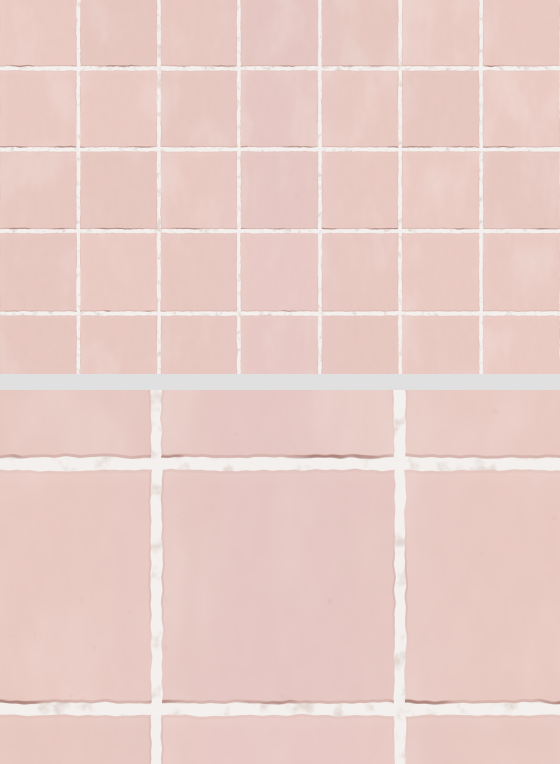
Top, the full canvas; bottom, a detail of the centre.
Give the GLSL for this texture, as a WebGL 1 fragment shader.

```glsl
precision highp float;
// Seven columns and five rows of glazed pink tiles, cropped at top and bottom.
// Signed distances to a jittered grid give the ragged white grout and its
// chipped brown rims; gradient noise clouds the glaze and tints each tile.
uniform vec2 u_resolution;

const vec2 CANVAS = vec2(1.5, 1.0);
const vec2 PITCH = vec2(0.2160, 0.2182);
const vec2 FIRST_LINE = vec2(0.2090, 0.1630);
const vec2 HALF_GROUT = vec2(0.0048, 0.0056);

const vec3 GLAZE = vec3(0.910, 0.788, 0.760);
const vec3 PALE_GLAZE = vec3(0.922, 0.822, 0.798);
const vec3 MAUVE_GLAZE = vec3(0.898, 0.778, 0.768);
const vec3 GROUT = vec3(0.958, 0.942, 0.932);
const vec3 DIRTY_GROUT = vec3(0.885, 0.840, 0.815);
const vec3 RIM = vec3(0.830, 0.700, 0.670);
const vec3 CHIP = vec3(0.640, 0.475, 0.445);

float hash(vec2 p) {
  return fract(sin(dot(p, vec2(127.1, 311.7))) * 43758.5453);
}

vec2 gradient(vec2 cell) {
  float angle = 6.28318 * hash(cell);
  return vec2(cos(angle), sin(angle));
}

float gradientNoise(vec2 p) {
  vec2 i = floor(p);
  vec2 f = p - i;
  vec2 u = f * f * f * (f * (f * 6.0 - 15.0) + 10.0);
  vec2 e = vec2(1.0, 0.0);
  float low = mix(dot(gradient(i), f),
                  dot(gradient(i + e.xy), f - e.xy), u.x);
  float high = mix(dot(gradient(i + e.yx), f - e.yx),
                   dot(gradient(i + e.xx), f - e.xx), u.x);
  return mix(low, high, u.y);
}

float fbm(vec2 p) {
  float sum = 0.0;
  float gain = 1.0;
  for (int i = 0; i < 4; i++) {
    sum += gain * gradientNoise(p);
    p = p * 2.03 + 7.1;
    gain *= 0.5;
  }
  return sum;
}

// Signed distance across the nearest grid line, slightly out of true.
float lineOffset(float grid, float pitch, float seed) {
  float line = floor(grid + 0.5);
  return (grid - line) * pitch + 0.003 * (hash(vec2(line, seed)) - 0.5);
}

// Raggedness along one side of a line.
float wobble(float along, float seed) {
  return 0.0018 * gradientNoise(vec2(along * 24.0, seed))
       + 0.0016 * gradientNoise(vec2(along * 85.0, seed + 3.7));
}

// Distance outside the grout; negative within it.
float groutEdge(float offset, float along, float halfWidth, float seed) {
  float side = step(0.0, offset);
  return abs(offset) - halfWidth - wobble(along, seed + 9.3 * side);
}

// Soft stripe centred on zero.
float stripe(float d, float width, float blur) {
  return 1.0 - smoothstep(width - blur, width + blur, abs(d));
}

vec3 tileColor(vec2 p, vec2 id, vec2 f) {
  float mauve = smoothstep(0.22, 0.0, abs(p.x - 0.75));
  vec3 color = mix(GLAZE, MAUVE_GLAZE, 0.75 * mauve);
  float cloud = fbm(p * vec2(9.0, 4.5) + 5.3 * hash(id));
  float pale = smoothstep(-0.1, 0.9, cloud + 0.35 * (hash(id + 4.0) - 0.5));
  pale += 0.3 * smoothstep(0.16, 0.02, f.x) + 0.3 * smoothstep(0.9, 0.98, f.y);
  color = mix(color, PALE_GLAZE, clamp(pale, 0.0, 1.0));
  color += 0.016 * (hash(id + 11.0) - 0.5);
  color += 0.006 * fbm(p * vec2(55.0, 32.0));
  // Sparse pinhole flecks.
  float fleck = smoothstep(0.48, 0.66, gradientNoise(p * 95.0));
  return color - 0.022 * fleck * vec3(0.7, 1.0, 1.0);
}

void main() {
  vec2 p = gl_FragCoord.xy / u_resolution * CANVAS;
  float blur = 0.75 / u_resolution.y;
  vec2 grid = (p - FIRST_LINE) / PITCH;
  vec2 id = floor(grid);
  vec2 line = floor(grid + 0.5);
  vec2 offset = vec2(lineOffset(grid.x, PITCH.x, 2.0),
                     lineOffset(grid.y, PITCH.y, 5.0));
  vec2 seed = line * 17.31 + vec2(40.4, 90.7);
  vec2 edge = vec2(groutEdge(offset.x, p.y, HALF_GROUT.x, seed.x),
                   groutEdge(offset.y, p.x, HALF_GROUT.y, seed.y));

  vec3 color = tileColor(p, id, grid - id);

  // Faint rims beside the grout, heavier along each tile's lower edge.
  float lower = step(0.0, offset.y);
  vec2 rim = vec2(stripe(edge.x, 0.0018, blur), stripe(edge.y, 0.0026, blur));
  float worn = smoothstep(-0.3, 0.4, gradientNoise(vec2(p.y * 13.0, seed.x)));
  color = mix(color, RIM, max(rim.x * 0.65 * worn, rim.y * mix(0.2, 0.85, lower)));

  // Grout with chalky, dirty patches.
  float grout = 1.0 - smoothstep(-blur, blur, min(edge.x, edge.y));
  float dirt = smoothstep(0.05, 0.75, fbm(p * 48.0));
  color = mix(color, mix(GROUT, DIRTY_GROUT, dirt), grout);

  // Broken brown chips where the lower edges meet the grout.
  float patches = fbm(vec2(p.x * 11.0, seed.y + 6.2));
  float chip = smoothstep(-0.05, 0.4, patches + 0.3 * (hash(line.yy) - 0.5));
  float thin = 0.0013 + 0.0008 * gradientNoise(vec2(p.x * 70.0, seed.y));
  chip *= lower * stripe(edge.y - 0.0006, thin, blur) * step(0.0, edge.x);
  gl_FragColor = vec4(mix(color, CHIP, 0.8 * chip), 1.0);
}
```
